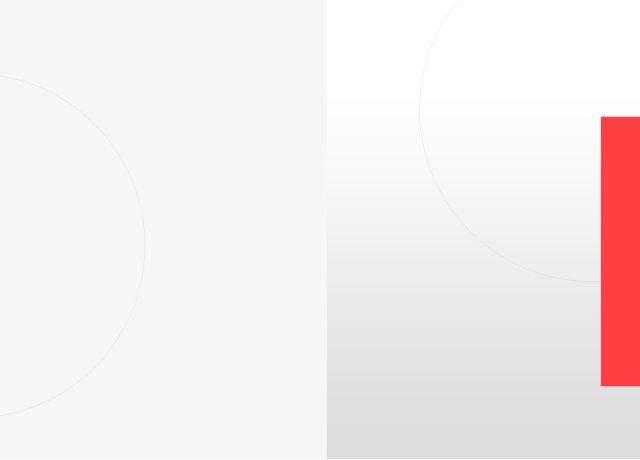
Reproduce this background procedurally as a Shadertoy shader.

```glsl
// Antialiased coverage of a signed distance (negative inside)
float coverage(float dist) {
    float pixel = 1.0 / iResolution.y;
    return clamp(0.5 - dist / pixel, 0.0, 1.0);
}

float boxDistance(vec2 p, vec2 low, vec2 high) {
    vec2 d = abs(p - 0.5 * (low + high)) - 0.5 * (high - low);
    return length(max(d, 0.0)) + min(max(d.x, d.y), 0.0);
}

// Hairline circle, integrated over the pixel so its weight scales
float hairline(vec2 p, vec2 center, float radius) {
    float halfWidth = 0.0009;
    float d = length(p - center) - radius;
    return coverage(d - halfWidth) - coverage(d + halfWidth);
}

void mainImage(out vec4 fragColor, in vec2 fragCoord) {
    vec2 p = fragCoord / iResolution.y;
    float aspect = iResolution.x / iResolution.y;
    p.x += 0.5 * (512.0 / 368.0 - aspect);

    // Flat left panel, faintly lighter beside the divider
    vec3 paper = vec3(0.963) + 0.007 * smoothstep(0.695, 0.71, p.x);

    // Right panel fades from white down to grey
    vec3 fade = vec3(mix(0.866, 1.0, smoothstep(-0.05, 0.9, p.y)));
    vec3 color = mix(paper, fade, coverage(0.7105 - p.x));

    // Thin outlined circles
    float rings = hairline(p, vec2(-0.059, 0.4656), 0.374)
                + hairline(p, vec2(1.286, 0.762), 0.374);
    color -= 0.055 * rings;

    // Red block running off the right edge
    vec3 red = vec3(1.0, 0.25, 0.25);
    color = mix(color, red, coverage(boxDistance(p, vec2(1.3062, 0.1603), vec2(3.0, 0.7464))));

    // White sliver along the bottom
    color = mix(color, vec3(1.0), coverage(p.y - 0.0014));

    fragColor = vec4(color, 1.0);
}
```
